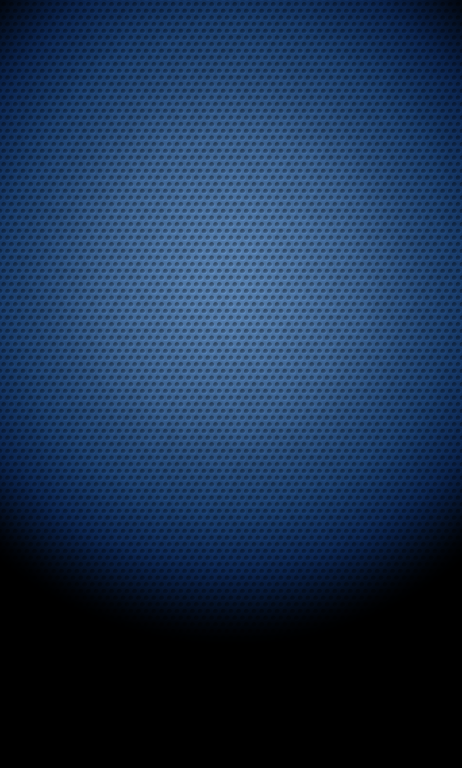
A Shadertoy shader for this background:

```glsl
// A perforated blue metal sheet lit by a soft round glow that sinks into black.
// A radial colour ramp gives the light; a staggered lattice of shaded holes,
// with a dark upper lip and a bright lower rim, gives the surface.

#define GLOW_CENTER vec2(0.30, 0.63)
#define GLOW_RADIUS 0.475
#define TOP_STRETCH 0.87
#define COLUMNS 60.0
#define ROW_PITCH 0.866
#define HOLE_RADIUS 0.31
#define HOLE_DEPTH 0.42
#define RIM_LIGHT 0.20
#define GRAIN 0.05

float hash(vec2 p) {
    p = fract(p * vec2(0.1031, 0.1137));
    p += dot(p, p.yx + 33.33);
    return fract((p.x + p.y) * p.x * 43.7);
}

// Blend from pale steel blue through navy to black with distance
vec3 glowColor(float r) {
    vec3 c = vec3(0.29, 0.43, 0.59);
    c = mix(c, vec3(0.17, 0.30, 0.46), smoothstep(0.00, 0.25, r));
    c = mix(c, vec3(0.08, 0.20, 0.36), smoothstep(0.16, 0.33, r));
    c = mix(c, vec3(0.03, 0.11, 0.25), smoothstep(0.28, 0.40, r));
    return c * (1.0 - smoothstep(0.36, GLOW_RADIUS, r));
}

// Brightness of the sheet; grid units are one hole spacing wide
float perforation(vec2 grid, float pixel) {
    float row = floor(grid.y / ROW_PITCH);
    float x = grid.x + 0.5 * mod(row, 2.0);
    vec2 cell = vec2(fract(x), fract(grid.y / ROW_PITCH)) - 0.5;
    cell.y *= ROW_PITCH;

    float d = length(cell) - HOLE_RADIUS;
    float soft = max(0.07, 0.6 * pixel);
    float hole = 1.0 - smoothstep(-soft, soft, d);

    // Light from above: shadow under the upper lip, glint on the lower rim
    float tilt = dot(cell, normalize(vec2(-0.4, 1.0))) / HOLE_RADIUS;
    float rim = exp(-d * d * 90.0) * smoothstep(0.1, 0.9, -tilt);
    float shade = 1.12 - hole * HOLE_DEPTH * (0.75 + 0.45 * tilt);
    float grain = hash(vec2(floor(x), row)) - 0.5;
    return shade + RIM_LIGHT * rim + GRAIN * grain;
}

void mainImage(out vec4 fragColor, in vec2 fragCoord) {
    // Height units, with the horizontal axis kept centred
    vec2 p = (fragCoord - 0.5 * iResolution.xy) / iResolution.y;
    vec2 offset = p + vec2(0.30, 0.5) - GLOW_CENTER;
    offset.y *= offset.y > 0.0 ? TOP_STRETCH : 1.0;
    vec3 light = glowColor(length(offset));

    vec2 grid = fragCoord / iResolution.x * COLUMNS;
    float sheet = perforation(grid, COLUMNS / iResolution.x);
    fragColor = vec4(clamp(light * sheet, 0.0, 1.0), 1.0);
}
```
